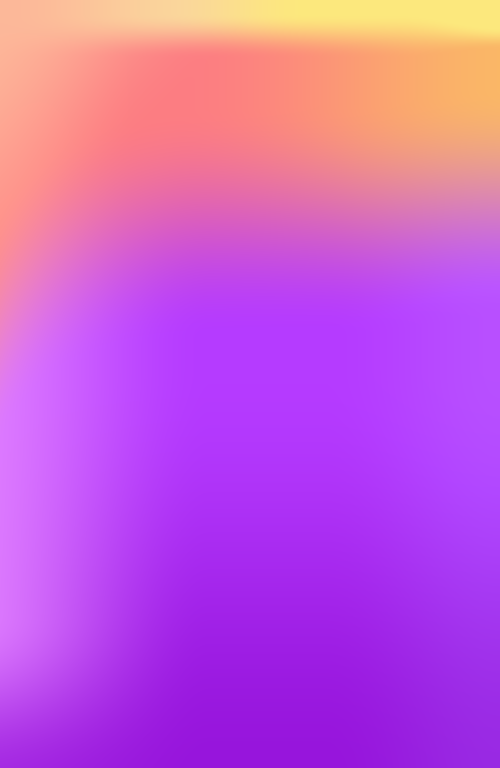
This background is drawn by a Shadertoy shader. Its source:

```glsl
// A soft vertical blend: a violet field with a lavender left side, under a
// coral and amber band that bends down at the left, topped by a yellow glow.
// Each layer is a colour mixed in through smooth masks in canvas units.

const vec3 VIOLET   = vec3(0.71, 0.23, 1.00);
const vec3 DEEP     = vec3(0.59, 0.08, 0.86);
const vec3 LAVENDER = vec3(0.88, 0.50, 1.00);
const vec3 RIM      = vec3(0.01, 0.08, 0.03);
const vec3 CORAL    = vec3(0.99, 0.49, 0.51);
const vec3 SALMON   = vec3(1.00, 0.56, 0.54);
const vec3 AMBER    = vec3(0.98, 0.72, 0.40);
const vec3 PEACH    = vec3(0.99, 0.72, 0.60);
const vec3 CREAM    = vec3(0.98, 0.84, 0.61);
const vec3 YELLOW   = vec3(0.99, 0.91, 0.49);

// One before the start, zero after the end.
float fade(float start, float end, float t) {
    return 1.0 - smoothstep(start, end, t);
}

// Violet field, darker below, lighter along both sides.
vec3 violetField(vec2 p) {
    vec3 color = mix(VIOLET, DEEP, smoothstep(0.48, 1.02, p.y));
    color += RIM * smoothstep(0.65, 1.0, p.x);
    float side = fade(-0.1, 0.42, p.x) * (1.0 - 0.8 * smoothstep(0.8, 1.02, p.y));
    return mix(color, LAVENDER, side);
}

// Coral band, amber at the right, paling toward the upper left corner.
vec3 warmBand(vec2 p) {
    vec3 color = mix(CORAL, AMBER, smoothstep(0.35, 1.05, p.x));
    color = mix(color, SALMON, fade(0.0, 0.28, p.x));
    return mix(color, PEACH, fade(0.0, 0.55, p.x + 1.5 * p.y));
}

// Lower boundary of the warm band, dropping at the left.
float bandEdge(float x) {
    return 0.285 + 0.14 * exp(-x / 0.12) - 0.02 * smoothstep(0.7, 1.0, x);
}

// Top glow, from peach through cream to yellow.
vec3 topGlow(float x) {
    vec3 color = mix(PEACH, CREAM, smoothstep(0.0, 0.4, x));
    return mix(color, YELLOW, smoothstep(0.33, 0.62, x));
}

void mainImage(out vec4 fragColor, in vec2 fragCoord) {
    // x runs rightward, y runs downward from the top edge.
    vec2 p = fragCoord / iResolution.xy;
    p.y = 1.0 - p.y;

    float edge = bandEdge(p.x);
    vec3 color = mix(violetField(p), warmBand(p), fade(edge - 0.15, edge + 0.15, p.y));

    // The glow's edge dips and sharpens at the right.
    float dip = smoothstep(0.8, 1.0, p.x);
    float glow = fade(0.018 + 0.018 * dip, 0.076 - 0.012 * dip, p.y);
    color = mix(color, topGlow(p.x), glow);

    fragColor = vec4(color, 1.0);
}
```
